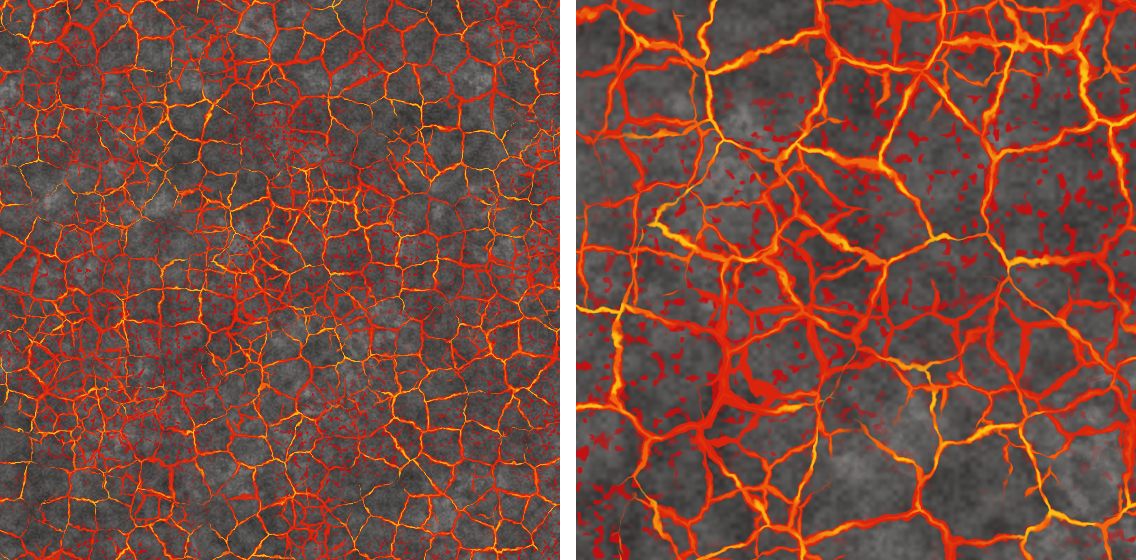
Left: the whole. Right: its middle third, enlarged.
Give the GLSL for this texture, as a Shadertoy shader.

```glsl
// Cracked grey basalt with a network of glowing lava veins and red embers.

float hash(vec2 p) {
    return fract(sin(dot(p, vec2(127.1, 311.7))) * 43758.5453);
}

// Cell point, kept off the cell border so that the plates stay rounded
vec2 cellPoint(vec2 p) {
    return 0.09 + 0.82 * vec2(hash(p), hash(p + 37.3));
}

float noise(vec2 p) {
    vec2 i = floor(p), f = fract(p);
    f = f * f * (3.0 - 2.0 * f);
    return mix(mix(hash(i), hash(i + vec2(1, 0)), f.x),
               mix(hash(i + vec2(0, 1)), hash(i + vec2(1, 1)), f.x), f.y);
}

float fbm(vec2 p) {
    float sum = 0.0, amp = 0.5;
    for (int i = 0; i < 4; i++) {
        sum += amp * noise(p);
        p = mat2(1.6, 1.2, -1.2, 1.6) * p + 11.7;
        amp *= 0.5;
    }
    return sum / 0.9375;
}

vec2 fbm2(vec2 p) {
    return vec2(fbm(p), fbm(p + 71.0)) - 0.5;
}

// Distance to the nearest Voronoi border, in canvas units
float crackDistance(vec2 uv, float cells) {
    vec2 p = uv * cells, i = floor(p), f = fract(p);
    vec2 nearCell = vec2(0), nearest = vec2(0);
    float best = 9.0;
    for (int y = -1; y <= 1; y++)
    for (int x = -1; x <= 1; x++) {
        vec2 c = vec2(x, y);
        vec2 r = c + cellPoint(i + c) - f;
        if (dot(r, r) < best) {
            best = dot(r, r);
            nearest = r;
            nearCell = c;
        }
    }
    float border = 9.0;
    for (int y = -2; y <= 2; y++)
    for (int x = -2; x <= 2; x++) {
        vec2 c = nearCell + vec2(x, y);
        vec2 r = c + cellPoint(i + c) - f;
        vec2 gap = r - nearest;
        if (dot(gap, gap) > 1e-5)
            border = min(border, dot(0.5 * (r + nearest), normalize(gap)));
    }
    return border / cells;
}

// Soft-edged line coverage that fades out as the width reaches zero
float line(float d, float width, float soft) {
    return (1.0 - smoothstep(width - soft, width + soft, d)) * smoothstep(0.0, 0.0009, width);
}

void mainImage(out vec4 fragColor, in vec2 fragCoord) {
    vec2 uv = fragCoord / iResolution.y;
    float soft = max(0.5 / iResolution.y, 0.0007);

    // Mottled stone: faint stains, pale scuffs and fine grit
    float stain = fbm(uv * 14.0 + 3.0);
    float scuff = fbm(uv * 60.0 + 20.0);
    float grit = noise(uv * 300.0 + 5.0);
    float stone = 0.315 + 0.11 * (stain - 0.5) + 0.2 * (scuff - 0.5) + 0.09 * (grit - 0.5);
    stone += 0.1 * smoothstep(0.54, 0.72, stain) * smoothstep(0.45, 0.7, fbm(uv * 95.0));
    vec3 col = stone * vec3(1.02, 1.0, 0.98);

    // Jagged crack paths at three scales
    vec2 p = uv + 0.018 * fbm2(uv * 26.0) + 0.009 * fbm2(uv * 85.0 + 15.0);
    float ragged = 0.0016 * (noise(uv * 230.0 + 40.0) - 0.5);
    float mainCrack = crackDistance(p, 17.0);
    float sideCrack = crackDistance(p + 4.3, 27.0);
    float hairline = crackDistance(p + 8.7, 42.0);

    // Width and heat drift along the cracks
    float mainWidth = 0.0036 * smoothstep(0.15, 0.85, fbm(uv * 14.0 + 9.0));
    float sideWidth = 0.002 * smoothstep(0.5, 0.68, fbm(uv * 11.0 + 50.0));
    float heat = smoothstep(0.3, 0.65, fbm(uv * 17.0 + 90.0));

    // Soot along the cracks
    col *= 1.0 - 0.12 * exp(-mainCrack * 180.0);

    // Embers: dotted hairlines and loose specks beside the main cracks
    float patchy = smoothstep(0.4, 0.62, fbm(uv * 9.0 + 31.0));
    float dots = noise(uv * 310.0 + 13.0);
    float trail = 1.0 - smoothstep(0.001, 0.0034, hairline + ragged);
    float fringe = 1.0 - smoothstep(0.002, 0.009, mainCrack);
    float ember = smoothstep(0.45, 0.68, dots) * trail * patchy;
    ember = max(ember, smoothstep(0.6, 0.78, dots) * fringe * (0.3 + 0.7 * patchy));
    col = mix(col, vec3(0.78, 0.05, 0.06), 0.95 * ember);

    // Red rims
    float rim = max(line(mainCrack + ragged, mainWidth, soft),
                    line(sideCrack + ragged, sideWidth, soft));
    col = mix(col, vec3(0.86, 0.14, 0.05), rim);

    // Orange body and broken yellow core
    float body = max(line(mainCrack + ragged, min(mainWidth, 0.0005 + 0.0009 * heat), soft),
                     line(sideCrack + ragged, min(sideWidth, 0.0008) * heat, soft));
    col = mix(col, vec3(0.94, 0.4, 0.05), body * (0.4 + 0.6 * heat));
    float broken = smoothstep(0.35, 0.6, noise(uv * 110.0 + 60.0));
    float core = line(mainCrack, min(mainWidth, 0.001), soft);
    col = mix(col, vec3(0.98, 0.76, 0.07), core * heat * broken);

    fragColor = vec4(clamp(col, 0.0, 1.0), 1.0);
}
```
